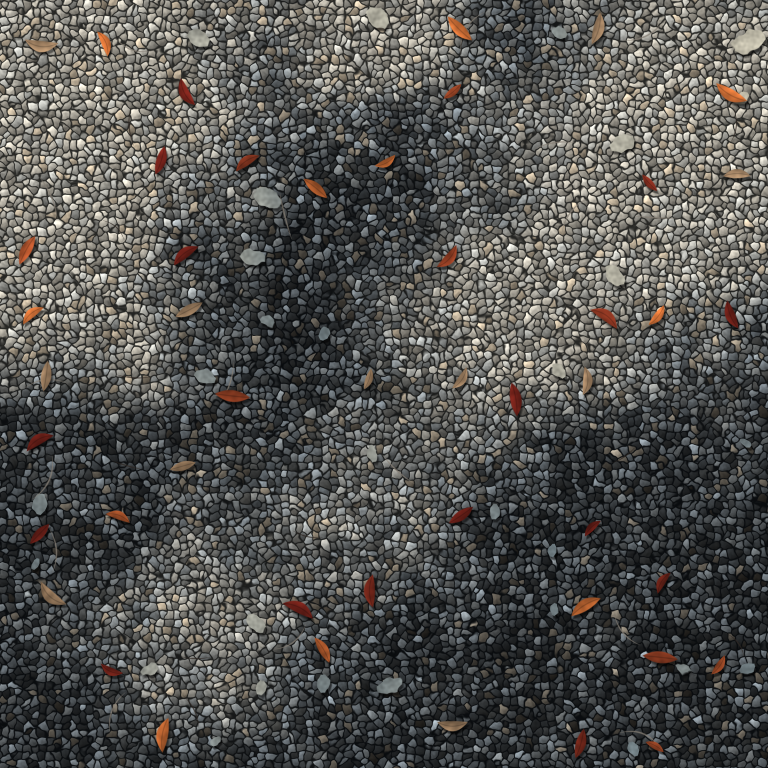
Give the GLSL for this texture, as a WebGL 2 fragment shader.

```glsl
#version 300 es
precision highp float;

uniform vec2 u_resolution;
out vec4 fragColor;

const float GRAINS = 98.0;         // gravel grains across the canvas
const float GRAIN_WARP = 0.22;
const float STONE_CELLS = 13.0;
const float STONE_DENSITY = 0.2;
const float LEAF_CELLS = 11.0;
const float LEAF_DENSITY = 0.4;
const float TWIG_CELLS = 9.0;
const float TWIG_DENSITY = 0.3;
const vec2 LIGHT_DIR = vec2(-0.55, 0.83);
const vec2 SHADOW_SHIFT = vec2(-0.002, 0.004);
const vec3 GAP_SHADE = vec3(0.035, 0.045, 0.055);
const vec3 GAP_SUN = vec3(0.15, 0.15, 0.14);
const vec3 TINT_SHADE = vec3(0.93, 1.0, 1.05);
const vec3 TINT_SUN = vec3(1.03, 1.0, 0.93);
const vec3 LEAF_RED = vec3(0.44, 0.13, 0.10);
const vec3 LEAF_ORANGE = vec3(0.80, 0.43, 0.21);
const vec3 LEAF_TAN = vec3(0.62, 0.50, 0.38);
const int PATCHES = 8;
// Sun patches: centre, radius, strength
const vec4 SUN[PATCHES] = vec4[PATCHES](
  vec4(0.06, 0.90, 0.24, 1.3), vec4(0.02, 0.62, 0.12, 0.8),
  vec4(0.49, 0.98, 0.11, 1.0), vec4(0.92, 0.82, 0.22, 1.2),
  vec4(0.67, 0.59, 0.14, 0.9), vec4(0.27, 0.20, 0.16, 0.55),
  vec4(0.50, 0.36, 0.12, 0.5), vec4(0.21, 0.54, 0.08, 0.4));

vec3 hash3(vec2 p) {
  vec3 q = fract(p.xyx * vec3(0.1031, 0.1030, 0.0973));
  q += dot(q, q.yxz + 33.33);
  return fract((q.xxy + q.yzz) * q.zyx);
}

mat2 rotation(float a) { return mat2(cos(a), sin(a), -sin(a), cos(a)); }

float corner(vec2 cell, vec2 f, vec2 o) {
  return dot(hash3(cell + o).xy * 2.0 - 1.0, f - o);
}

float gradientNoise(vec2 p) {
  vec2 i = floor(p), f = p - i;
  vec2 u = f * f * f * (f * (f * 6.0 - 15.0) + 10.0);
  return mix(mix(corner(i, f, vec2(0, 0)), corner(i, f, vec2(1, 0)), u.x),
             mix(corner(i, f, vec2(0, 1)), corner(i, f, vec2(1, 1)), u.x), u.y);
}

float sunlight(vec2 uv) {
  vec2 w = uv + 0.06 * vec2(gradientNoise(uv * 7.0), gradientNoise(uv * 7.0 + 31.0));
  float s = 0.06 + 0.28 * gradientNoise(uv * 9.0 + 5.0) + 0.2 * gradientNoise(uv * 23.0);
  for (int i = 0; i < PATCHES; i++) {
    vec2 d = (w - SUN[i].xy) / SUN[i].z;
    s += SUN[i].w * exp(-dot(d, d));
  }
  return smoothstep(0.0, 0.85, s);
}

// Packed grains from a cellular pattern with a stretched metric per grain
vec3 gravel(vec2 uv, float sun) {
  vec2 p = uv * GRAINS;
  p += GRAIN_WARP * vec2(gradientNoise(p * 1.6), gradientNoise(p * 1.6 + 71.0));
  vec2 base = floor(p), offset = vec2(0.0), id = base;
  float nearest = 9.0, second = 9.0;
  for (int y = -1; y <= 1; y++) {
    for (int x = -1; x <= 1; x++) {
      vec2 cell = base + vec2(x, y);
      vec3 h = hash3(cell);
      vec2 d = p - cell - 0.1 - 0.8 * h.xy;
      float dist = length(rotation(h.z * 6.283) * d * vec2(0.85, 1.3)) * mix(0.85, 1.2, h.y);
      if (dist < nearest) {
        second = nearest; nearest = dist; offset = d; id = cell;
      } else second = min(second, dist);
    }
  }
  vec3 h = hash3(id + 137.0);
  float body = smoothstep(0.02, 0.3, second - nearest);
  float tone = mix(mix(0.11, 0.43, pow(h.x, 1.6)), mix(0.46, 0.80, h.x), sun);
  tone += 0.16 * step(0.93, h.y) * (1.0 - sun);
  tone *= 1.0 + 0.5 * dot(offset, LIGHT_DIR) + 0.22 * gradientNoise(p * 2.7);
  vec3 tint = mix(TINT_SHADE, TINT_SUN, clamp(sun + 0.7 * (h.z - 0.5), 0.0, 1.0));
  tint = mix(tint, vec3(1.12, 1.0, 0.83), 0.6 * step(0.9, h.z));
  return mix(mix(GAP_SHADE, GAP_SUN, sun), tone * tint, body);
}

// Scattered item local frame in cell units; rnd.x decides whether it exists
vec2 scatter(vec2 uv, float cells, float seed, out vec3 rnd) {
  vec2 g = uv * cells, id = floor(g);
  rnd = hash3(id + seed);
  vec3 place = hash3(id + seed + 57.0);
  return rotation(place.z * 6.283) * (g - id - 0.5 - 0.45 * (place.xy - 0.5)) / mix(0.7, 1.2, rnd.y);
}

// Curved blade, pointed at both ends; distance in canvas units
float blade(vec2 uv, float cells, float density, float seed, vec2 size, out vec3 rnd, out vec2 q) {
  q = scatter(uv, cells, seed, rnd);
  q.y += (rnd.z - 0.5) * 3.0 * q.x * q.x;
  float t = q.x / size.x;
  float d = max(abs(q.y) - size.y * (1.0 - t * t), abs(q.x) - size.x);
  return rnd.x < density ? d / cells : 1.0;
}

float stone(vec2 uv, out vec3 rnd) {
  vec2 q = scatter(uv, STONE_CELLS, 211.0, rnd);
  q += 0.07 * vec2(gradientNoise(uv * 75.0), gradientNoise(uv * 75.0 + 19.0));
  vec2 a = abs(q) * vec2(0.8, 1.25);
  float d = max(max(a.x, a.y), 0.72 * (a.x + a.y)) - mix(0.09, 0.19, rnd.z * rnd.z);
  return rnd.x < STONE_DENSITY ? d / STONE_CELLS : 1.0;
}

vec3 ground(vec2 uv, float aa) {
  float sun = sunlight(uv);
  vec3 color = gravel(uv, sun), rnd;
  vec2 q, shaded = uv + SHADOW_SHIFT;

  // Larger pale stones
  color *= 1.0 - 0.6 * smoothstep(0.002, -0.002, stone(shaded, rnd));
  float d = stone(uv, rnd);
  vec3 face = mix(vec3(0.40, 0.45, 0.47), vec3(0.74, 0.72, 0.65), 0.25 * rnd.y + 0.75 * sun);
  face *= 1.0 + 0.25 * gradientNoise(uv * 60.0) + 0.2 * gradientNoise(uv * 190.0);
  color = mix(color, face, smoothstep(aa, -aa, d));

  // Thin twigs
  d = blade(uv, TWIG_CELLS, TWIG_DENSITY, 401.0, vec2(0.24, 0.008), rnd, q);
  vec3 bark = mix(vec3(0.18, 0.15, 0.13), vec3(0.52, 0.49, 0.45), step(0.5, rnd.y));
  color = mix(color, bark, 0.8 * smoothstep(aa, -aa, d));

  // Fallen leaves
  vec2 leafSize = vec2(0.21, 0.07);
  d = blade(shaded, LEAF_CELLS, LEAF_DENSITY, 613.0, leafSize, rnd, q);
  color *= 1.0 - 0.6 * smoothstep(0.002, -0.002, d);
  d = blade(uv, LEAF_CELLS, LEAF_DENSITY, 613.0, leafSize, rnd, q);
  float hue = fract(rnd.x * 41.0);
  vec3 leaf = mix(LEAF_RED, LEAF_ORANGE, smoothstep(0.15, 0.65, hue));
  leaf = mix(leaf, LEAF_TAN, step(0.78, hue));
  leaf *= mix(0.82, 1.05, sun) * (1.0 + 2.5 * q.y + 0.3 * gradientNoise(uv * 110.0));
  leaf *= 1.0 - 0.2 * smoothstep(0.014, 0.0, abs(q.y));
  return mix(color, leaf, smoothstep(aa, -aa, d));
}

void main() {
  float pixel = 1.0 / min(u_resolution.x, u_resolution.y);
  vec3 sum = vec3(0.0);
  for (int i = 0; i < 4; i++) {
    vec2 jitter = vec2(i & 1, i >> 1) * 0.5 - 0.25;
    sum += ground((gl_FragCoord.xy + jitter) * pixel, 0.6 * pixel);
  }
  fragColor = vec4(clamp(sum * 0.25, 0.0, 1.0), 1.0);
}
```
